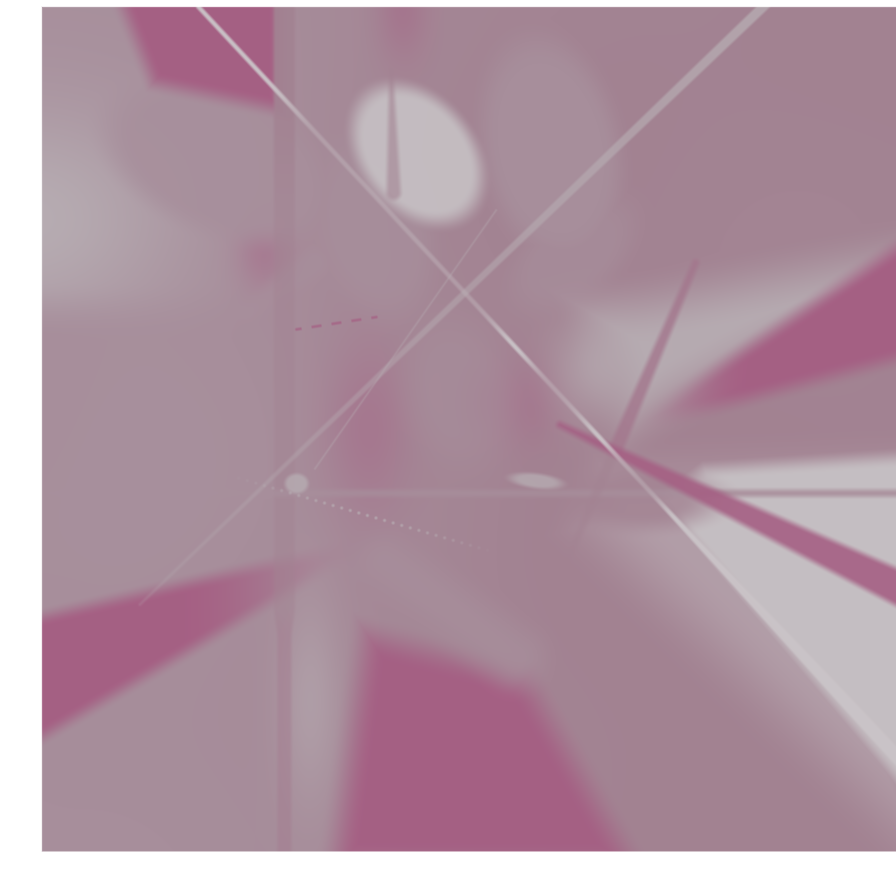
This background is drawn by a Shadertoy shader. Its source:

```glsl
// Abstract mauve backdrop: magenta wedges, soft pale lobes and crossing light rays.

const vec3 MAUVE = vec3(.635, .51, .57);
const vec3 DUSTY = vec3(.655, .56, .61);
const vec3 MAGENTA = vec3(.645, .375, .515);
const vec3 PALE = vec3(.77, .745, .76);
const vec3 SILVER = vec3(.72, .685, .705);

// Coverage of a distance with a soft edge.
float fill(float dist, float blur) {
  return 1. - smoothstep(-blur, blur, dist);
}

// Shape holds centre and radii.
float ellipse(vec2 p, vec4 shape, float angle, float blur) {
  float c = cos(angle), s = sin(angle);
  vec2 q = mat2(c, -s, s, c) * (p - shape.xy);
  return fill((length(q / shape.zw) - 1.) * min(shape.z, shape.w), blur);
}

float glow(vec2 p, vec4 shape) {
  vec2 q = (p - shape.xy) / shape.zw;
  return exp(-dot(q, q));
}

// Signed distance to the left of the line from a to b.
float side(vec2 p, vec2 a, vec2 b) {
  vec2 e = normalize(b - a);
  return dot(p - a, vec2(-e.y, e.x));
}

// Convex quad, two corners per argument, clockwise.
float quad(vec2 p, vec4 ab, vec4 cd, float blur) {
  float d = max(side(p, ab.xy, ab.zw), side(p, ab.zw, cd.xy));
  return fill(max(d, max(side(p, cd.xy, cd.zw), side(p, cd.zw, ab.xy))), blur);
}

// Position along a segment, 0 to 1 inside.
float along(vec2 p, vec4 seg) {
  vec2 e = seg.zw - seg.xy;
  return dot(p - seg.xy, e) / dot(e, e);
}

// Tapered stroke with half widths at both ends.
float beam(vec2 p, vec4 seg, float w0, float w1, float blur) {
  float t = clamp(along(p, seg), 0., 1.);
  return fill(length(p - mix(seg.xy, seg.zw, t)) - mix(w0, w1, t), blur);
}

vec3 paintLobes(vec3 col, vec2 p) {
  // Magenta shadows
  float shade = glow(p, vec4(.42, .51, .05, .1)) + glow(p, vec4(.59, .54, .05, .05))
    + glow(p, vec4(.46, .99, .03, .06)) + glow(p, vec4(.3, .71, .03, .04));
  col = mix(col, MAGENTA, .43 * min(shade, 1.));
  // Pale glows
  float light = .9 * glow(p, vec4(.03, .75, .17, .13)) * smoothstep(.61, .68, p.y)
    + .5 * glow(p, vec4(.355, .2, .035, .12)) + .6 * glow(p, vec4(.68, .58, .05, .06));
  col = mix(col, SILVER, light);
  // Dusty lobes and the pale oval
  float lobe = max(ellipse(p, vec4(.247, .815, .13, .075), -.42, .018),
    ellipse(p, vec4(.63, .83, .075, .125), .2, .018));
  lobe = max(lobe, .7 * ellipse(p, vec4(.655, .71, .08, .045), .7, .018));
  lobe = max(lobe, .6 * ellipse(p, vec4(.53, .55, .06, .08), .3, .03));
  lobe = max(lobe, .8 * ellipse(p, vec4(.43, .74, .06, .1), .2, .02));
  lobe = max(lobe, .6 * beam(p, vec4(.285, .645, .36, .7), .01, .016, .01));
  col = mix(col, DUSTY, .9 * lobe);
  return mix(col, PALE, .95 * ellipse(p, vec4(.477, .824, .087, .061), -.87, .011));
}

vec3 paintWedges(vec3 col, vec2 p) {
  col = mix(col, MAGENTA, quad(p, vec4(.13, 1.02, .32, 1.02), vec4(.32, .875, .175, .905), .014));
  col = mix(col, SILVER, .9 * quad(p, vec4(.68, .64, 1.04, .71), vec4(1.04, .69, .72, .52), .045));
  float right = quad(p, vec4(.73, .52, 1.04, .728), vec4(1.04, .594, .73, .512), .014);
  float left = quad(p, vec4(.03, .292, .41, .38), vec4(.41, .372, .03, .148), .012);
  float low = quad(p, vec4(.42, .275, .6, .225), vec4(.72, .015, .385, .015), .025);
  right *= smoothstep(.72, .86, p.x);
  left *= 1. - smoothstep(.2, .42, p.x);
  col = mix(col, MAGENTA, max(low, max(left, right)));
  col = mix(col, DUSTY, .7 * beam(p, vec4(.44, .36, .59, .25), .025, .03, .025));
  // Pale fan with a hazy lower side
  float haze = quad(p, vec4(.7, .45, 1.04, .46), vec4(1.04, .05, .68, .4), .055);
  float fan = quad(p, vec4(.805, .466, 1.04, .48), vec4(1.04, .09, .75, .43), .014);
  col = mix(col, PALE, max(.45 * haze, fan));
  return mix(col, MAUVE, .8 * ellipse(p, vec4(.735, .43, .08, .032), 0., .015));
}

vec3 paintRays(vec3 col, vec2 p) {
  // Upright and level bars
  float low = 1. - smoothstep(.27, .31, p.y);
  float bar = fill(abs(p.x - .325) - mix(.012, .008, low), .003);
  col = mix(col, mix(MAUVE, MAGENTA, .25 * low), bar * mix(.45, .9, smoothstep(.72, .9, p.y)));
  col = mix(col, mix(DUSTY, MAUVE, step(.8, p.x)), .7 * fill(abs(p.y - .437) - .004, .004));
  // Darker strokes
  col = mix(col, MAUVE, .6 * beam(p, vec4(.447, .92, .45, .78), .002, .008, .004));
  col = mix(col, mix(MAUVE, MAGENTA, .35), .8 * beam(p, vec4(.795, .7, .705, .49), .004, .008, .004));
  col = mix(col, MAUVE, .5 * beam(p, vec4(.7, .48, .64, .34), .006, .003, .004));
  col = mix(col, MAGENTA, .9 * beam(p, vec4(.64, .515, 1.04, .323), .003, .02, .005));
  // Falling ray with glints
  vec4 ray = vec4(.227, .992, 1.03, .131);
  float t = along(p, ray);
  float glint = 1. - smoothstep(.1, .17, t) + smoothstep(.64, .68, t);
  glint += exp(-pow(abs(t - .45) / .03, 2.)) + exp(-pow(abs(t - .57) / .03, 2.));
  float width = .0025 + .005 * smoothstep(.65, 1., t);
  col = mix(col, PALE + .02, (.35 + .6 * min(glint, 1.)) * beam(p, ray, width, width, .002));
  // Rising ray and its faint companion
  ray = vec4(.875, .995, .16, .31);
  col = mix(col, SILVER, (.75 - .55 * along(p, ray)) * beam(p, ray, .0055, .0015, .002));
  return mix(col, SILVER, .35 * beam(p, vec4(.567, .76, .36, .465), .001, .001, .0015));
}

vec3 paintMarks(vec3 col, vec2 p) {
  float spots = ellipse(p, vec4(.339, .448, .013, .011), 0., .003);
  spots += ellipse(p, vec4(.613, .451, .029, .008), -.12, .003);
  // Dotted and dashed lines
  vec4 row = vec4(.263, .457, .567, .369);
  float t = clamp(round(along(p, row) * 31.) / 31., 0., 1.);
  spots += sin(3.14 * t) * fill(length(p - mix(row.xy, row.zw, t)) - .0016, .0015);
  col = mix(col, SILVER, .75 * spots);
  row = vec4(.339, .624, .43, .638);
  float dash = smoothstep(-.3, .3, cos(25.13 * along(p, row)));
  return mix(col, MAGENTA, .75 * dash * beam(p, row, .0015, .0015, .0015));
}

void mainImage(out vec4 fragColor, in vec2 fragCoord) {
  vec2 p = fragCoord / iResolution.xy * vec2(1.024, 1);
  // Base wash of layered sines
  float wave = .08 * sin(9. * p.x + 4. * p.y) + .06 * sin(13. * p.y - 5. * p.x);
  vec3 col = mix(DUSTY, MAUVE, clamp(smoothstep(.1, .75, p.x) + wave, 0., 1.));
  col = paintMarks(paintRays(paintWedges(paintLobes(col, p), p), p), p);
  // White margin on three sides
  float inside = min(p.x - .048, min(p.y - .028, .992 - p.y));
  fragColor = vec4(mix(vec3(1), col, smoothstep(-.001, .001, inside)), 1);
}
```
